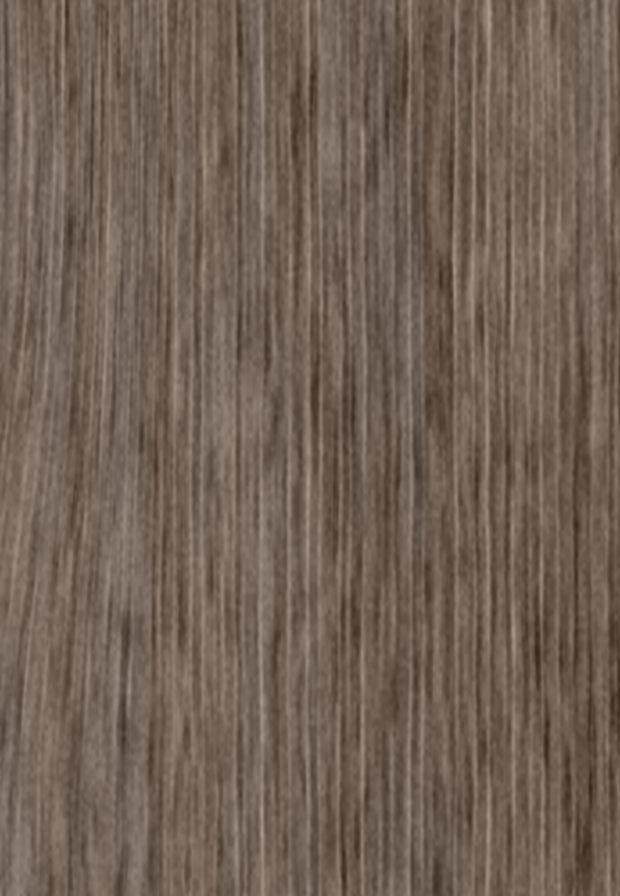
Give the GLSL for this texture, as a Shadertoy shader.

```glsl
// Brown-grey wood veneer with fine upright grain, pale ridges and dark pores.

const vec3  WOOD_COLOR     = vec3(0.452, 0.389, 0.343);
const vec3  WARM_TINT      = vec3(0.016, 0.000, -0.018);
const float RIDGE_DENSITY  = 60.0;    // pale ridges per canvas height
const float RIDGE_WIDTH    = 0.0018;
const float RIDGE_GAIN     = 0.145;
const float GROOVE_OFFSET  = 0.0045;  // dark groove beside each ridge
const float GROOVE_WIDTH   = 0.0022;
const float GROOVE_DEPTH   = 0.090;
const float BROAD_GAIN     = 0.040;
const float STREAK_GAIN    = 0.085;
const float FIBRE_GAIN     = 0.130;
const float GRIT_GAIN      = 0.080;
const float PORE_DEPTH     = 0.100;
const float VEIN_DEPTH     = 0.065;
const float VEIN_X         = 0.468;
const float BEND_REACH     = 0.25;    // width of the leaning grain at the left
const float BEND_AMOUNT    = 0.062;
const float LEFT_LIGHT     = 0.036;

float hash(vec2 p) {
    vec3 q = fract(vec3(p.xyx) * 0.1031);
    q += dot(q, q.yzx + 33.33);
    return fract((q.x + q.y) * q.z);
}

// Smooth values down one fibre; each fibre starts at its own height.
float fibreValue(float id, float y) {
    y += 17.0 * hash(vec2(id, 5.0));
    float f = fract(y);
    f = f * f * (3.0 - 2.0 * f);
    return mix(hash(vec2(id, floor(y))), hash(vec2(id, floor(y) + 1.0)), f);
}

float noise(vec2 p) {
    float id = floor(p.x);
    return mix(fibreValue(id, p.y), fibreValue(id + 1.0, p.y), smoothstep(0.0, 1.0, p.x - id));
}

float signedNoise(vec2 p) {
    return noise(p + 50.0) - 0.5;
}

float bell(float d) {
    return exp(-0.5 * d * d);
}

// Follows the grain: a lean at the left plus slight layered waves.
vec2 grainSpace(vec2 p, float leftSide) {
    p.x -= BEND_AMOUNT * leftSide * smoothstep(0.05, 0.85, p.y);
    p.x += 0.0012 * sin(p.y * 8.0 + p.x * 17.0);
    p.x += 0.0005 * sin(p.y * 29.0 + p.x * 61.0);
    return p;
}

// Jittered long lines: a pale ridge and a dark groove in each column.
float ridges(vec2 g, float leftSide) {
    float column = floor(g.x * RIDGE_DENSITY);
    float pale = 0.0;
    float dark = 0.0;
    for (float i = -1.0; i <= 1.0; i++) {
        float id = column + i + 100.0;
        float jitter = mix(0.22, 0.78, hash(vec2(id, 3.0)));
        float d = g.x - (column + i + jitter) / RIDGE_DENSITY;
        float ridge = mix(0.35, 1.0, hash(vec2(id, 8.0)));
        ridge *= mix(0.55, 1.0, fibreValue(id + 40.0, g.y * 7.0));
        float groove = mix(0.2, 1.0, hash(vec2(id, 13.0)));
        groove *= mix(0.3, 1.0, fibreValue(id + 90.0, g.y * 9.0));
        float side = hash(vec2(id, 21.0)) < 0.7 ? 1.0 : -1.0;
        pale = max(pale, ridge * bell(d / RIDGE_WIDTH));
        dark = max(dark, groove * bell((d - side * GROOVE_OFFSET) / GROOVE_WIDTH));
    }
    return RIDGE_GAIN * pale * mix(1.0, 0.5, leftSide) - GROOVE_DEPTH * dark;
}

// Narrow dark pores, broken into short dashes.
float pores(vec2 g) {
    float lengthwise = noise(g * vec2(115.0, 6.0) + 210.0);
    float dashes = noise(g * vec2(150.0, 26.0) + 330.0);
    return smoothstep(0.55, 0.85, mix(lengthwise, dashes, 0.4));
}

// One long dark vein, fading near the bottom.
float vein(vec2 g) {
    float d = (g.x - VEIN_X - 0.012 * (g.y - 0.5)) / 0.0045;
    float fade = smoothstep(0.15, 0.5, g.y);
    return bell(d) * fade * mix(0.5, 1.0, noise(g * vec2(9.0, 14.0)));
}

void mainImage(out vec4 fragColor, in vec2 fragCoord) {
    vec2 p = fragCoord / iResolution.y;
    float leftSide = 1.0 - smoothstep(0.0, BEND_REACH, p.x);
    vec2 g = grainSpace(p, leftSide);

    // Brightness from broad bands down to surface grit
    float tone = BROAD_GAIN * signedNoise(g * vec2(20.0, 1.5));
    tone += STREAK_GAIN * signedNoise(g * vec2(100.0, 3.5));
    tone += FIBRE_GAIN * signedNoise(g * vec2(185.0, 17.0));
    tone += GRIT_GAIN * signedNoise(p * vec2(250.0, 150.0));
    tone += ridges(g, leftSide);
    tone -= PORE_DEPTH * pores(g);
    tone -= VEIN_DEPTH * vein(g);

    // Soft light from the lower left
    float light = 1.0 - smoothstep(0.0, 0.6, p.x);
    tone += LEFT_LIGHT * (light * mix(1.1, 0.6, p.y) - 0.4);

    // Warm and cool patches along the grain
    float warmth = signedNoise(g * vec2(35.0, 3.0) + 90.0) - 0.2 * leftSide - 0.5 * vein(g);
    vec3 color = WOOD_COLOR + tone + WARM_TINT * warmth;
    fragColor = vec4(clamp(color, 0.0, 1.0), 1.0);
}
```
